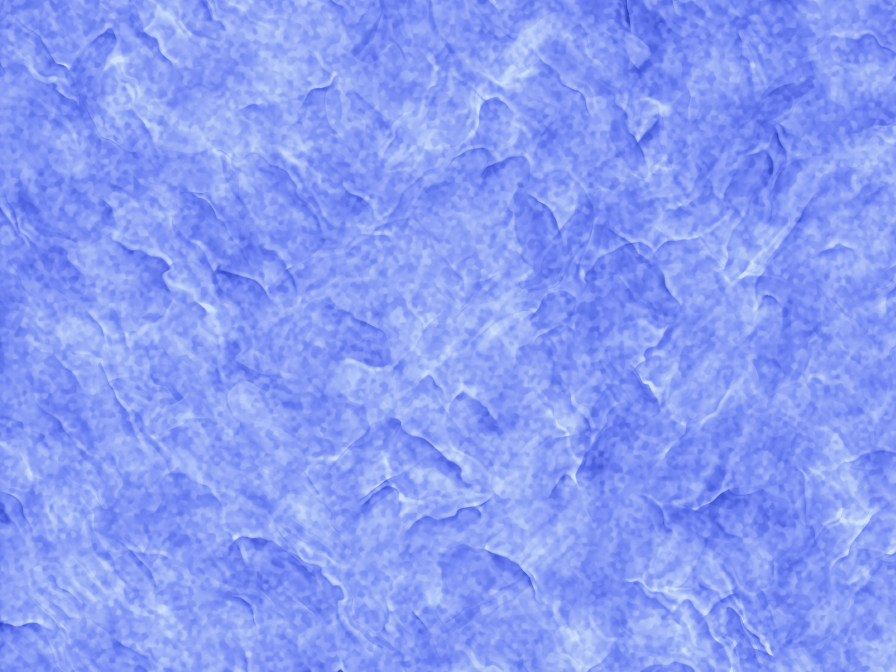
Give the GLSL for this texture, as a Shadertoy shader.

```glsl
vec3 hash3(vec2 c) {
    vec3 h = fract(c.xyx * vec3(.1031, .1030, .0973));
    h += dot(h, h.yxz + 33.33);
    return fract((h.xxy + h.yzz) * h.zyx);
}

// Smooth cellular noise, about -1 to 1
float cellNoise(vec2 p) {
    vec2 base = floor(p);
    float sum = 0., total = 0.;
    for (int j = -1; j <= 1; j++)
    for (int i = -1; i <= 1; i++) {
        vec2 cell = base + vec2(i, j);
        vec3 h = hash3(cell);
        vec2 away = p - cell - h.xy;
        float weight = exp(-5. * dot(away, away));
        sum += weight * (2. * h.z - 1.);
        total += weight;
    }
    return sum / total;
}

// Share of strokes rising to the right at a place
float risingShare(vec2 p) {
    return .1 + .65 * smoothstep(.4, .75, p.x) * (1. - smoothstep(.2, .5, abs(p.y - .5)));
}

// Overlapping trowel strokes: shadowed hollows with raised rims
float trowelStrokes(vec2 p, float ragged) {
    vec2 light = vec2(.2, .98);
    float tone = 0.;
    for (int layer = 0; layer < 6; layer++) {
        float scale = 3.2 * pow(1.25, float(layer));
        vec2 shift = float(layer) * vec2(17.3, 31.7) + 50.;
        vec2 grid = p * scale + shift;
        for (int j = -1; j <= 1; j++)
        for (int i = -1; i <= 1; i++) {
            vec2 cell = floor(grid) + vec2(i, j);
            vec3 r = hash3(cell), s = hash3(cell + 71.);
            if (s.x > .65) continue;

            // Local frame of the stroke
            vec2 centre = cell + .25 + .5 * r.xy;
            bool rising = r.z < risingShare((centre - shift) / scale);
            float angle = (rising ? .85 : -.88) + .5 * (s.y - .5);
            vec2 along = vec2(cos(angle), sin(angle)) * (s.z < .5 ? -1. : 1.);
            vec2 across = vec2(-along.y, along.x);
            vec2 offset = grid - centre;
            vec2 q = vec2(dot(offset, along), dot(offset, across));
            q.y += .4 * (r.x - .5) * q.x * q.x;

            // Distance to a tapered ellipse, positive inside
            vec2 radii = vec2(.6 + .4 * r.y, (.14 + .18 * s.y) * (1. + .4 * clamp(q.x, -1., 1.)));
            vec2 e = q / radii;
            float k = length(e);
            if (k > 1.4) continue;
            vec2 slope = e / radii;
            float d = (1. - k) * k / (length(slope) + 1e-5) / scale;
            vec2 normal = (slope.x * along + slope.y * across) / (length(slope) + 1e-5);
            float facing = dot(normal, light);

            // Body with drag marks, then shadow and rim
            float fade = smoothstep(-.9, .5, e.x);
            float inside = smoothstep(-.0015, .0015, d);
            float drag = cellNoise(q / scale * vec2(14., 110.) + cell * 9.);
            float body = 1.9 * (fract(s.z * 7.) - .45) + drag;
            tone = mix(tone, body, .75 * fade * inside);
            float edge = ragged * fade;
            tone -= 2.2 * edge * inside * smoothstep(-.4, .8, facing) * exp(-max(d, 0.) / .009);
            float rim = (d + .004) / .004;
            tone += 1.4 * edge * (.4 + .6 * abs(facing)) * exp(-rim * rim);
        }
    }
    return tone;
}

void mainImage(out vec4 fragColor, in vec2 fragCoord) {
    vec2 p = fragCoord / iResolution.y;

    // Uneven hand motion bends the outlines
    vec2 bent = p + .03 * vec2(cellNoise(p * 7.), cellNoise(p * 7. + 40.))
                  + .008 * vec2(cellNoise(p * 40. + 9.), cellNoise(p * 40. + 80.));
    float ragged = smoothstep(-.35, .45, cellNoise(p * 16. + 5.));
    float tone = trowelStrokes(bent, ragged);

    // Broad wash, mottling and fine grain
    tone += .7 * cellNoise(p * 2.5 + 12.) + .5 * (.5 - p.y);
    tone += .8 * cellNoise(bent * 14. + 23.);
    tone += .6 * cellNoise(p * 45.) + .9 * cellNoise(p * 140.);

    // Periwinkle ramp, deeper blue in the shadows
    float red = clamp(.522 + .09 * tone, .2, .8);
    float depth = max(.5 - red, 0.);
    float blue = .965 + .08 * (red - .54) - 2. * depth * depth;
    fragColor = vec4(red, red + .08, blue, 1.);
}
```
